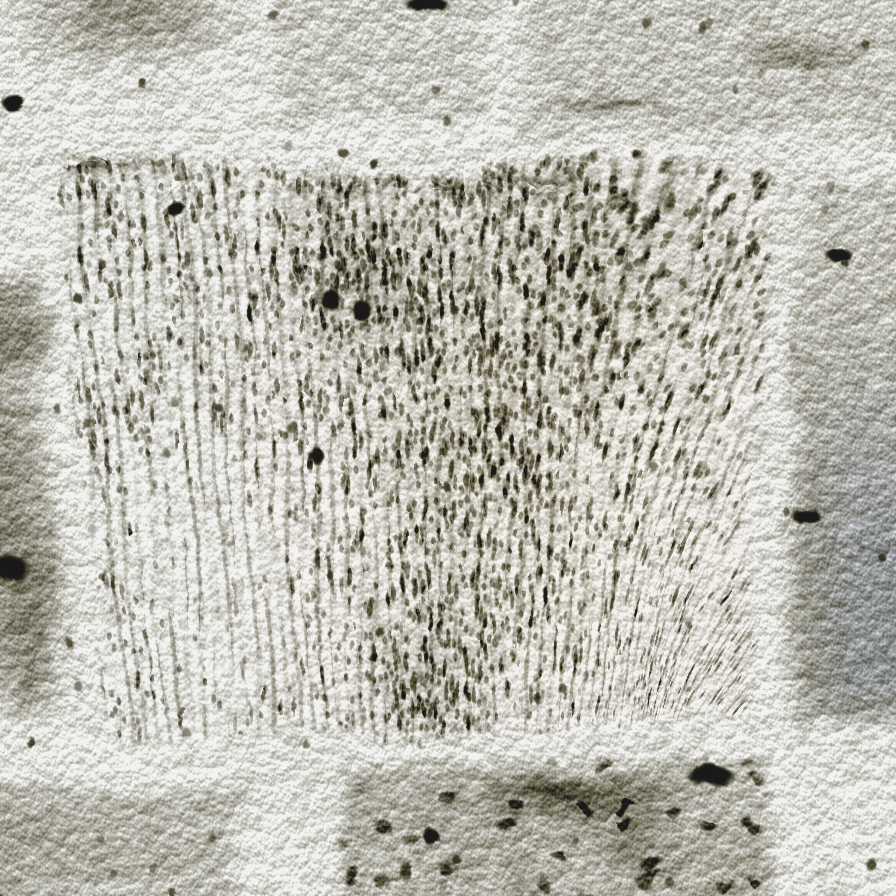
Write a Shadertoy shader that draws this texture.

```glsl
float hash(vec2 p) {
    vec3 q = fract(p.xyx * 0.1031);
    q += dot(q, q.yzx + 33.33);
    return fract((q.x + q.y) * q.z);
}

// Distance to the nearest cell centre, and that cell's random id
vec2 cellular(vec2 p) {
    vec2 base = floor(p);
    vec2 best = vec2(9.0, 0.0);
    for (int j = -1; j <= 1; j++)
    for (int i = -1; i <= 1; i++) {
        vec2 cell = base + vec2(i, j);
        vec2 centre = cell + vec2(hash(cell), hash(cell + 71.7));
        float d = length(p - centre);
        if (d < best.x) best = vec2(d, hash(cell + 19.3));
    }
    return best;
}

// Layered sines, roughly -1 to 1
float waves(vec2 p) {
    float sum = 0.0, amp = 0.6;
    for (int i = 0; i < 5; i++) {
        p = mat2(0.8, 0.6, -0.6, 0.8) * p * 1.75 + 1.7;
        p += 0.7 * sin(p.yx * 0.9);
        sum += amp * sin(p.x) * cos(p.y);
        amp *= 0.65;
    }
    return sum;
}

float lumps(vec2 p) {
    return -0.5 * cellular(p * 55.0).x - 0.3 * cellular(p * 130.0 + 5.0).x
           - 0.2 * cellular(p * 290.0 + 9.0).x;
}

float slab(vec2 p, vec2 low, vec2 high, float soft) {
    vec2 inset = min(p - low, high - p);
    return smoothstep(-soft, soft, min(inset.x, inset.y));
}

float glow(vec2 p, vec2 centre, vec2 radius) {
    vec2 d = (p - centre) / radius;
    return exp(-dot(d, d));
}

float hole(vec2 p, vec2 centre, vec2 radius) {
    return 1.0 - smoothstep(0.7, 1.15, length((p - centre) / radius));
}

float pits(vec2 p, float size, float density) {
    vec2 c = cellular(p);
    return (1.0 - smoothstep(size * 0.4, size, c.x)) * (1.0 - smoothstep(density - 0.08, density + 0.08, c.y));
}

// Ribs lean gently on the left and spread from a low focus on the right
float fanAcross(vec2 p) {
    float dx = p.x - 0.5;
    float focus = mix(3.5, 0.2, smoothstep(-0.1, 0.28, dx));
    return dx * (0.5 + focus) / (p.y + focus);
}

float blockMask(vec2 p, float wobble) {
    float left = mix(0.125, 0.06, (p.y - 0.18) / 0.64);
    float right = mix(0.835, 0.868, (p.y - 0.2) / 0.6);
    float bottom = 0.175 + 0.03 * smoothstep(0.5, 0.85, p.x);
    float top = 0.825 - 0.022 * glow(p, vec2(0.45, p.y), vec2(0.16, 1.0));
    float inset = min(min(p.x - left, right - p.x), min(p.y - bottom, top - p.y));
    return smoothstep(-0.008, 0.014, inset + 0.011 * wobble);
}

float coralDamage(vec2 p) {
    return 0.17 + 0.38 * glow(p, vec2(0.62, 0.7), vec2(0.24, 0.15))
        + 0.4 * glow(p, vec2(0.4, 0.7), vec2(0.09, 0.1))
        + 0.34 * glow(p, vec2(0.54, 0.47), vec2(0.13, 0.16))
        + 0.5 * glow(p, vec2(0.48, 0.23), vec2(0.08, 0.08))
        + 0.12 * glow(p, vec2(0.18, 0.72), vec2(0.14, 0.14))
        - 0.12 * glow(p, vec2(0.27, 0.33), vec2(0.13, 0.18));
}

float coralTone(vec2 p, float rough, float fine) {
    float damage = coralDamage(p) + 0.07 * rough;
    float across = fanAcross(p) + 0.002 * fine;
    float rib = 0.5 + 0.5 * cos(across * 400.0 + 1.5 * sin(p.y * 19.0 + across * 30.0));
    vec2 streak = cellular(vec2(across * 130.0, p.y * 9.0));
    float groove = smoothstep(0.55, 1.0, 1.0 - rib) * smoothstep(0.25, 0.9, streak.y);
    float ladder = sin(p.y * 590.0 + across * 90.0) * sin(across * 780.0);
    float slots = pits(vec2(across * 120.0, p.y * 30.0), 0.44, damage * 0.9);
    float pores = pits(vec2(across * 135.0 + 7.0, p.y * 74.0), 0.5, damage);
    float tone = 0.965 - 0.06 * (1.0 - rib) - 0.2 * groove - 0.13 * streak.x + 0.03 * ladder;
    return tone - 0.22 * max(damage - 0.2, 0.0) - 0.45 * slots - 0.36 * pores;
}

float wallTone(vec2 p, float rough) {
    vec2 q = p + 0.016 * vec2(rough, waves(p * 11.0 + 4.0));
    float tone = 0.88 + 0.03 * rough;
    // Upper stones and the worn corner
    tone = mix(tone, 0.79, slab(q, vec2(0.31, 0.87), vec2(0.54, 1.1), 0.015));
    tone = mix(tone, 0.77, slab(q, vec2(0.58, 0.85), vec2(1.1, 1.1), 0.02));
    tone -= 0.32 * glow(q, vec2(0.14, 0.98), vec2(0.1, 0.045));
    tone -= 0.25 * glow(q, vec2(0.9, 0.94), vec2(0.05, 0.018));
    tone -= 0.35 * glow(q, vec2(0.7, 0.883), vec2(0.05, 0.007));
    // Side stones
    float sideTone = mix(0.58, 0.76, smoothstep(0.3, 0.78, p.y));
    tone = mix(tone, sideTone, slab(q, vec2(0.885, 0.2), vec2(1.1, 0.79), 0.022));
    tone = mix(tone, 0.61 + 0.17 * rough, slab(q, vec2(-0.1, 0.2), vec2(0.05, 0.69), 0.025));
    // Lower stones
    tone = mix(tone, 0.7 + 0.06 * rough, slab(q, vec2(-0.1, -0.1), vec2(0.27, 0.12), 0.02));
    float lower = slab(q, vec2(0.38, -0.1), vec2(0.86, 0.145), 0.02);
    tone = mix(tone, 0.66 + 0.13 * rough, lower);
    tone -= 0.35 * glow(q, vec2(0.63, 0.11), vec2(0.07, 0.02));
    tone -= 0.25 * glow(q, vec2(0.72, 0.06), vec2(0.035, 0.04));
    return tone - 0.5 * lower * pits(q * vec2(30.0, 44.0), 0.36, 0.25);
}

void mainImage(out vec4 fragColor, in vec2 fragCoord) {
    vec2 p = fragCoord / iResolution.xy;
    float rough = waves(p * 9.0);
    float fine = waves(p * 45.0);
    float block = blockMask(p, rough + fine);

    // Surface tone with light from above
    float relief = lumps(p) - lumps(p + vec2(-0.0008, 0.003));
    float tone = mix(wallTone(p, rough), coralTone(p, rough, fine), block);
    tone += relief * mix(0.85, 0.65, block) + 0.04 * fine;

    // Ragged shadow beneath the upper lip
    float lip = glow(p, vec2(0.53, 0.792), vec2(0.2, 0.012)) + glow(p, vec2(0.11, 0.818), vec2(0.06, 0.01));
    tone -= 0.45 * lip * smoothstep(-0.1, 0.5, fine + 0.4 * rough);

    // Large cavities: centre and radius
    vec4 cavities[11] = vec4[11](
        vec4(0.015, 0.885, 0.012, 0.011), vec4(0.475, 0.995, 0.024, 0.009),
        vec4(0.196, 0.767, 0.01, 0.007), vec4(0.935, 0.716, 0.015, 0.009),
        vec4(0.9, 0.423, 0.017, 0.009), vec4(0.01, 0.366, 0.021, 0.015),
        vec4(0.794, 0.135, 0.025, 0.012), vec4(0.37, 0.667, 0.01, 0.013),
        vec4(0.404, 0.652, 0.01, 0.012), vec4(0.355, 0.49, 0.01, 0.011),
        vec4(0.482, 0.066, 0.009, 0.01));
    vec2 bent = p + 0.0035 * vec2(fine, waves(p * 40.0 + 8.0));
    float dark = 0.0;
    for (int i = 0; i < 11; i++) dark = max(dark, hole(bent, cavities[i].xy, cavities[i].zw));
    dark = max(dark, 0.85 * pits(bent * vec2(28.0, 22.0) + 3.0, 0.17, 0.06));
    tone = mix(clamp(tone, 0.1, 0.95), 0.1, dark);

    // Warm midtones, cool right stone, rosy coral
    vec3 colour = vec3(tone) - vec3(0.0, 0.012, 0.15) * smoothstep(0.08, 0.35, tone) * (1.0 - tone);
    float cool = smoothstep(0.87, 0.97, p.x) * smoothstep(0.17, 0.25, p.y) * (1.0 - smoothstep(0.35, 0.7, p.y));
    colour += vec3(-0.015, 0.0, 0.06) * cool * (1.0 - dark);
    colour += vec3(0.012, 0.0, -0.012) * block * glow(p, vec2(0.62, 0.5), vec2(0.25, 0.35));
    fragColor = vec4(clamp(colour, 0.0, 1.0), 1.0);
}
```
